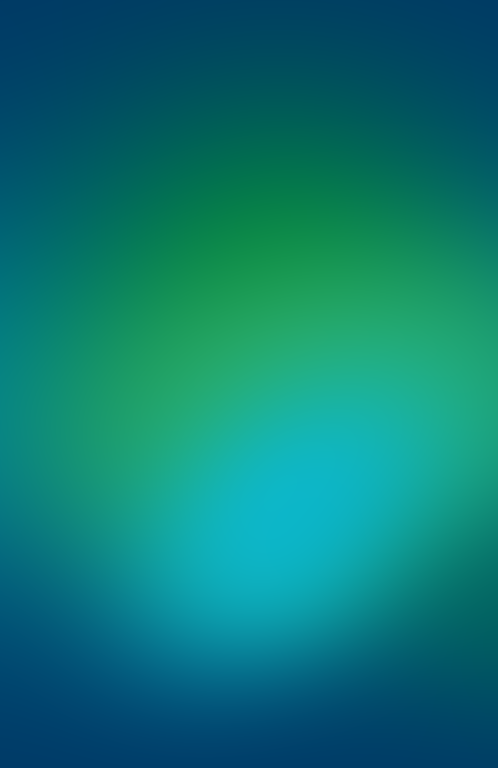
Reproduce this background procedurally as a Shadertoy shader.

```glsl
const vec3 NAVY = vec3(0.0, 0.215, 0.395);
const vec3 OCEAN = vec3(0.0, 0.49, 0.59);
const vec3 DEEP_GREEN = vec3(0.0, 0.50, 0.215);
const vec3 LIGHT_GREEN = vec3(0.176, 0.675, 0.392);
const vec3 CYAN = vec3(0.045, 0.725, 0.815);
const vec3 DARK_TEAL = vec3(0.0, 0.41, 0.315);

// Soft elliptical glow; slope shears it, power flattens its core.
float glow(vec2 uv, vec2 center, vec2 size, float slope, float power) {
    vec2 d = uv - center;
    d.y -= slope * d.x;
    return exp(-pow(length(d / size), power));
}

// Horizontal band that fades above and below its middle.
float band(float y, float middle, float width) {
    float d = (y - middle) / width;
    return exp(-d * d);
}

void mainImage(out vec4 fragColor, in vec2 fragCoord) {
    vec2 uv = fragCoord / iResolution.xy;

    // Blue backdrop
    vec3 color = mix(NAVY, OCEAN, band(uv.y, 0.479, 0.28));

    // Green body, dark above and light below
    color = mix(color, DEEP_GREEN, glow(uv, vec2(0.56, 0.609), vec2(0.43, 0.26), 0.0, 2.0));
    color = mix(color, LIGHT_GREEN, glow(uv, vec2(0.64, 0.453), vec2(0.54, 0.232), 0.052, 3.0));

    // Bright tilted core
    color = mix(color, CYAN, 0.96 * glow(uv, vec2(0.60, 0.326), vec2(0.34, 0.182), 0.21, 2.5));

    // Shade at the lower right
    color = mix(color, DARK_TEAL, 0.55 * glow(uv, vec2(1.05, 0.206), vec2(0.30, 0.15), 0.0, 2.0));

    fragColor = vec4(color, 1.0);
}
```
